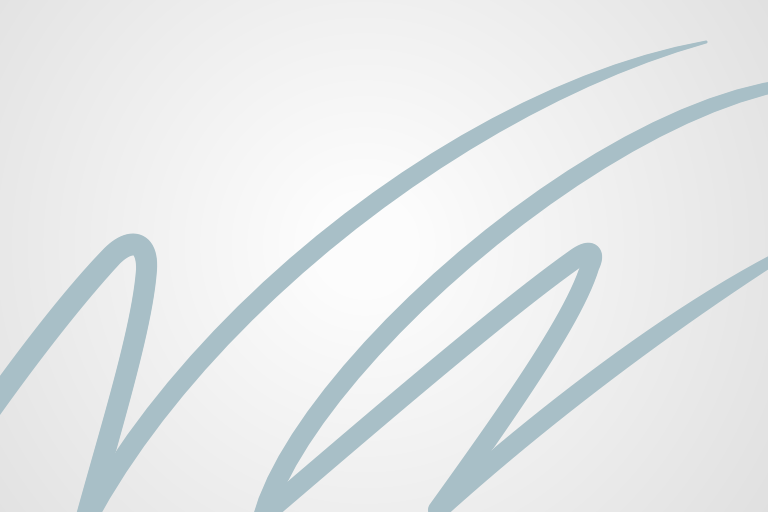
Write a Shadertoy shader that draws this background.

```glsl
const vec2 GRID = vec2(768.0, 512.0);

vec2 bezier(vec2 a, vec2 b, vec2 c, vec2 d, float t) {
    float s = 1.0 - t;
    return s * s * s * a + 3.0 * s * s * t * b + 3.0 * s * t * t * c + t * t * t * d;
}

// Signed distance to a cubic brush stroke that thins towards its end
float stroke(vec2 p, vec2 a, vec2 b, vec2 c, vec2 d, float startRadius, float endRadius) {
    const int STEPS = 24;
    float nearest = 1e5;
    vec2 previous = a;
    for (int i = 1; i <= STEPS; i++) {
        float t = float(i) / float(STEPS);
        vec2 next = bezier(a, b, c, d, t);
        vec2 along = next - previous;
        vec2 offset = p - previous;
        float h = clamp(dot(offset, along) / dot(along, along), 0.0, 1.0);
        float taper = pow(t + (h - 1.0) / float(STEPS), 4.0);
        float radius = mix(startRadius, endRadius, taper);
        nearest = min(nearest, length(offset - h * along) - radius);
        previous = next;
    }
    return nearest;
}

// Left hook and the long sweep rising from its foot
float leftScribble(vec2 p) {
    float d = stroke(p, vec2(-12, 412), vec2(30, 353), vec2(75, 295), vec2(112, 256), 11.5, 11.0);
    d = min(d, stroke(p, vec2(112, 256), vec2(130, 238), vec2(148, 240), vec2(146.5, 270), 11.0, 10.5));
    d = min(d, stroke(p, vec2(146.5, 270), vec2(142, 330), vec2(110, 430), vec2(86, 520), 10.5, 11.0));
    return min(d, stroke(p, vec2(86, 520), vec2(200, 307), vec2(470, 96), vec2(706, 42), 10.2, 1.5));
}

// Second sweep, narrow loop and the last rising tail
float rightScribble(vec2 p) {
    float d = stroke(p, vec2(262, 520), vec2(300, 375), vec2(590, 114), vec2(790, 84), 10.0, 5.5);
    d = min(d, stroke(p, vec2(272, 508), vec2(360, 433), vec2(500, 312), vec2(575, 259), 10.0, 10.0));
    d = min(d, stroke(p, vec2(575, 259), vec2(590, 248), vec2(596, 252), vec2(590, 266), 10.0, 9.5));
    d = min(d, stroke(p, vec2(590, 266), vec2(575, 315), vec2(520, 395), vec2(438, 510), 9.5, 10.0));
    return min(d, stroke(p, vec2(438, 510), vec2(540, 418), vec2(670, 318), vec2(790, 250), 10.0, 4.5));
}

void mainImage(out vec4 fragColor, in vec2 fragCoord) {
    // Design grid, with y running downwards
    vec2 uv = fragCoord / iResolution.xy;
    vec2 p = vec2(uv.x, 1.0 - uv.y) * GRID;
    float pixel = GRID.y / iResolution.y;

    // Soft radial light on pale grey
    float light = min(0.99, 1.0 - 0.00025 * length(p - vec2(365, 245)));
    vec3 color = vec3(light);

    // Blue-grey brush line
    float line = min(leftScribble(p), rightScribble(p));
    float coverage = 1.0 - smoothstep(-0.6 * pixel, 0.6 * pixel, line);
    color = mix(color, vec3(0.66, 0.75, 0.78), coverage);

    fragColor = vec4(color, 1.0);
}
```
